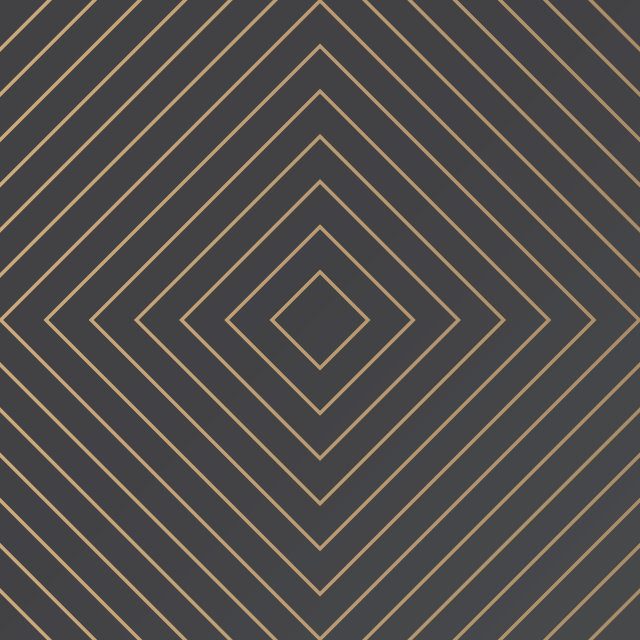
Give the GLSL for this background, as a three.js fragment shader.

```glsl
// Concentric thin gold diamonds on a dark charcoal gradient.
varying vec2 vUv;

const vec2 CENTER = vec2(0.5);
const float FIRST_RADIUS = 0.0751;   // center to tip of the innermost diamond
const float RING_SPACING = 0.07062;  // tip to tip distance between diamonds
const float LAST_RING = 12.0;        // index of the outermost diamond
const float HALF_WIDTH = 0.00275;    // half the line thickness, across the line

const vec3 CHARCOAL_DARK = vec3(0.257, 0.253, 0.267);
const vec3 CHARCOAL_LIGHT = vec3(0.277, 0.283, 0.292);
const vec3 GOLD_LIGHT = vec3(0.795, 0.665, 0.485);
const vec3 GOLD_DARK = vec3(0.665, 0.550, 0.405);

// Distance to the nearest diamond outline, measured across the line.
float diamondRings(vec2 p) {
  float radius = abs(p.x) + abs(p.y);
  float ring = floor((radius - FIRST_RADIUS) / RING_SPACING + 0.5);
  ring = clamp(ring, 0.0, LAST_RING);
  return abs(radius - FIRST_RADIUS - ring * RING_SPACING) * inversesqrt(2.0);
}

void main() {
  // Charcoal lightens toward the lower right corner.
  float diagonal = 0.5 * (vUv.x + 1.0 - vUv.y);
  vec3 background = mix(CHARCOAL_DARK, CHARCOAL_LIGHT, smoothstep(0.3, 1.0, diagonal));

  // Gold dims from left to right.
  vec3 gold = mix(GOLD_LIGHT, GOLD_DARK, vUv.x);

  // Line coverage, softened over about one pixel.
  float soften = 0.6 * fwidth(vUv.x);
  float edge = diamondRings(vUv - CENTER) - HALF_WIDTH;
  float line = 1.0 - smoothstep(-soften, soften, edge);

  gl_FragColor = vec4(mix(background, gold, line), 1.0);
}
```
